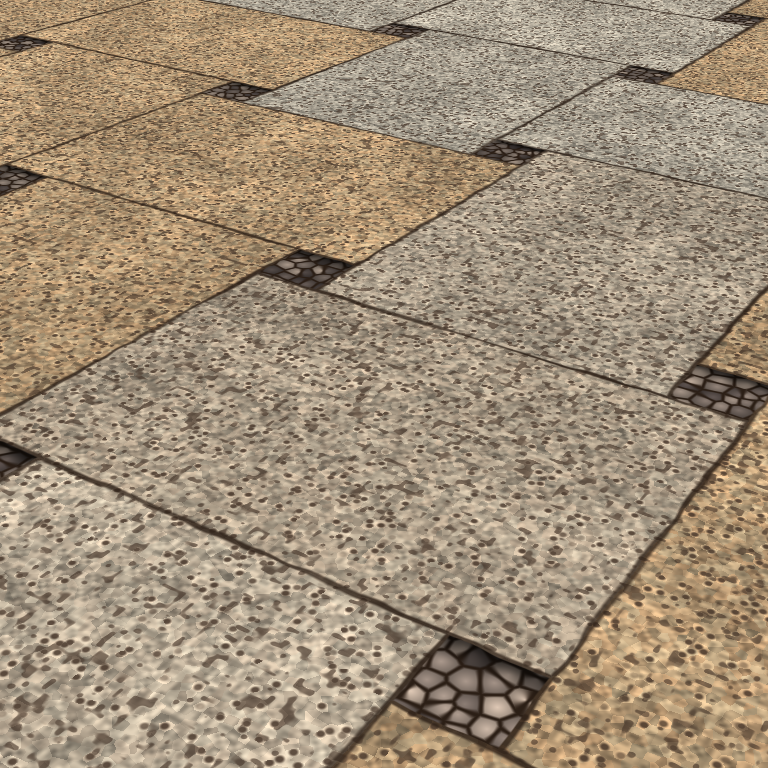
This texture is drawn by a WebGL 2 fragment shader. Its source:

```glsl
#version 300 es
precision highp float;
// Granular stone paving in perspective: alternating slabs with pebble-filled squares at the corners.

uniform vec2 u_resolution;
out vec4 outColor;

const float PEBBLE_HALF = 0.082;   // half side of a pebble square, in paving cells
const vec3 BEIGE = vec3(0.735, 0.660, 0.570);
const vec3 GREY  = vec3(0.725, 0.690, 0.625);
const vec3 OCHRE = vec3(0.745, 0.605, 0.450);
const vec3 PIT   = vec3(0.270, 0.205, 0.160);
const vec3 JOINT = vec3(0.170, 0.120, 0.085);

float hash(vec2 p) {
    vec3 q = fract(p.xyx * vec3(0.1031, 0.1030, 0.0973));
    q += dot(q, q.yzx + 33.33);
    return fract((q.x + q.y) * q.z);
}

float noise(vec2 p) {
    vec2 i = floor(p), f = fract(p);
    f = f * f * (3.0 - 2.0 * f);
    return mix(mix(hash(i), hash(i + vec2(1, 0)), f.x),
               mix(hash(i + vec2(0, 1)), hash(i + vec2(1, 1)), f.x), f.y);
}

float fbm(vec2 p) {
    float sum = 0.0, amp = 0.5;
    for (int k = 0; k < 4; k++) {
        sum += amp * noise(p);
        p = p * 2.07 + 17.3;
        amp *= 0.5;
    }
    return sum;
}

// Nearest distance, second distance and random value of the nearest grain.
vec3 cellular(vec2 p) {
    vec2 base = floor(p);
    vec3 best = vec3(9.0, 9.0, 0.0);
    for (int y = -1; y <= 1; y++)
    for (int x = -1; x <= 1; x++) {
        vec2 c = base + vec2(x, y);
        vec2 seed = c + 0.1 + 0.8 * vec2(hash(c + 5.7), hash(c + 41.3));
        float d = length(p - seed);
        if (d < best.x) best = vec3(d, best.x, hash(c + 91.1));
        else best.y = min(best.y, d);
    }
    return best;
}

float boxDistance(vec2 p, vec2 halfSize) {
    vec2 q = abs(p) - halfSize;
    return length(max(q, 0.0)) + min(max(q.x, q.y), 0.0);
}

// Slabs lie lengthwise in turn: xy is the slab index, z its edge distance.
vec3 nearestSlab(vec2 p, float inset) {
    vec3 best = vec3(0.0, 0.0, 9.0);
    for (int y = -1; y <= 1; y++)
    for (int x = -1; x <= 1; x++) {
        vec2 id = floor(p) + vec2(x, y);
        float turn = mod(id.x + id.y, 2.0) * 2.0 - 1.0;
        float d = boxDistance(p - id - 0.5, 0.5 + inset * vec2(turn, -turn));
        if (d < best.z) best = vec3(id, d);
    }
    return best;
}

// Ochre slabs flank a diagonal band of beige ones that turns grey far away.
vec3 slabColor(vec2 id) {
    float side = abs(id.y);
    bool ochre = side > 0.5 ? id.x < side + 0.5 : id.x > 2.5;
    vec3 pale = mix(BEIGE, GREY, smoothstep(0.5, 2.0, abs(id.x)));
    return (ochre ? OCHRE : pale) * (0.96 + 0.08 * hash(id + 23.0));
}

vec3 stone(vec2 p, vec3 tint, float pixel) {
    vec3 grain = cellular(p * 62.0);
    float keep = 1.0 - 0.6 * smoothstep(0.3, 1.4, pixel * 62.0);
    float shade = 0.97 + 0.34 * (grain.z - 0.5) * keep;
    shade += 0.42 * (noise(p * 115.0) - 0.5) * keep;
    shade += 0.34 * (fbm(p * 5.0) - 0.47);
    vec3 color = tint * shade;
    color = mix(color, color.grr * vec3(0.98, 0.92, 0.84), 0.25 * hash(vec2(grain.z * 97.0, 3.0)));
    float hole = smoothstep(0.80, 0.92, grain.z) * (1.0 - smoothstep(0.2, 0.55, grain.x));
    hole = max(hole, 0.75 * smoothstep(0.70, 0.86, noise(p * 78.0 + 9.0)));
    return mix(color, PIT, 0.85 * hole * keep);
}

vec3 pebbles(vec2 p, float depth) {
    vec3 cell = cellular(p * 27.0);
    float dome = smoothstep(0.02, 0.32, cell.y - cell.x);
    vec3 tone = mix(vec3(0.34, 0.30, 0.29), vec3(0.80, 0.72, 0.65), cell.z);
    tone *= mix(1.0, 0.72, smoothstep(0.8, 1.5, depth)) * (1.12 - 0.55 * cell.x);
    float shadow = smoothstep(0.35, 1.0, (p.x - round(p.x)) / PEBBLE_HALF);
    return mix(JOINT, tone, dome) * (1.0 - 0.65 * shadow);
}

void main() {
    vec2 uv = gl_FragCoord.xy / u_resolution;

    // Ground plane seen in perspective
    mat3 view = mat3(0.572, -0.1363, 0.334,  0.525, 0.1068, -0.2095,  -0.039, 0.6034, 1.0);
    vec3 ground = inverse(view) * vec3(uv.x, 1.0 - uv.y, 1.0);
    vec2 p = ground.xy / ground.z;
    float depth = 1.0 / ground.z;
    float pixel = 0.5 * length(fwidth(p));

    // Slabs with slightly ragged edges
    vec2 ragged = p + 0.006 * (vec2(noise(p * 24.0), noise(p * 24.0 + 50.0)) - 0.5);
    vec3 slab = nearestSlab(ragged, PEBBLE_HALF);
    vec3 color = stone(p, slabColor(slab.xy), pixel);

    // Dark joints of uneven strength, then pebbles in the open squares
    float width = mix(0.003, 0.009, noise(p * 13.0));
    float joint = smoothstep(-width - pixel, -width * 0.4 + pixel * 0.3, slab.z);
    color = mix(color, JOINT, joint * mix(0.6, 0.95, noise(p * 6.0 + 31.0)));
    color = mix(color, pebbles(p, depth), smoothstep(0.003 - pixel, 0.003 + pixel, slab.z));

    outColor = vec4(clamp(color, 0.0, 1.0), 1.0);
}
```
